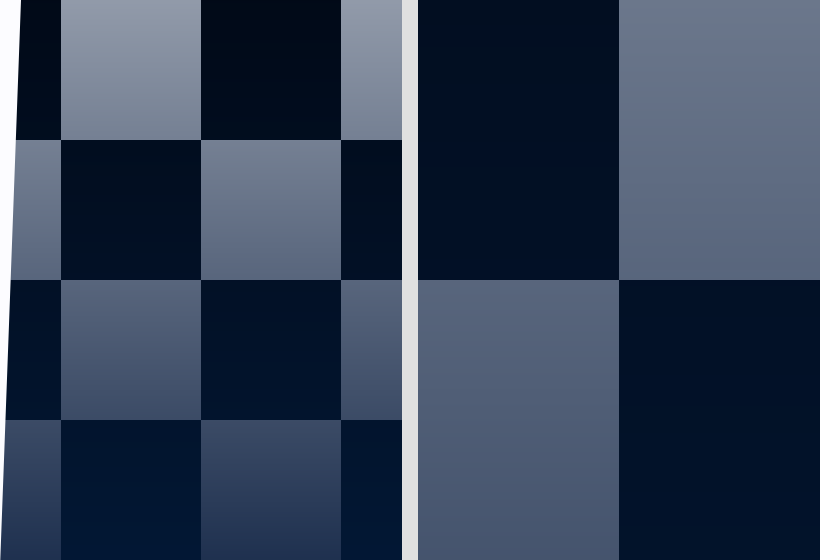
Left: the whole. Right: its middle third, enlarged.
This pattern is drawn by a Shadertoy shader. Its source:

```glsl
// Checkerboard of pale slate and navy squares with a vertical fade and a slanted white left margin.
#define CELL 0.25
#define MARGIN_TOP 0.0375
#define MARGIN_BOTTOM 0.0005
#define PAPER vec3(0.99, 0.99, 1.00)
#define LIGHT_TOP vec3(0.57, 0.605, 0.665)
#define LIGHT_BOTTOM vec3(0.12, 0.19, 0.31)
#define DARK_TOP vec3(0.005, 0.037, 0.092)
#define DARK_BOTTOM vec3(0.008, 0.092, 0.205)

// Square wave of alternating +1 and -1 cells, with edges one pixel wide.
float squareWave(float x, float pixel) {
    float edgeDistance = CELL * (0.5 - abs(fract(x / CELL) - 0.5));
    float cellSign = 1.0 - 2.0 * mod(floor(x / CELL), 2.0);
    return cellSign * clamp(2.0 * edgeDistance / pixel, 0.0, 1.0);
}

void mainImage(out vec4 fragColor, in vec2 fragCoord) {
    // Height is one unit; columns are centred across the canvas.
    float pixel = 1.0 / iResolution.y;
    vec2 p = fragCoord * pixel;
    float centreX = 0.5 * iResolution.x * pixel;

    // Alternating squares, each tone fading from top to bottom.
    float checker = squareWave(p.x - centreX, pixel) * squareWave(p.y, pixel);
    vec3 light = mix(LIGHT_BOTTOM, LIGHT_TOP, p.y);
    vec3 dark = mix(DARK_BOTTOM, DARK_TOP, p.y);
    vec3 color = mix(dark, light, 0.5 + 0.5 * checker);

    // Slanted margin.
    float marginDistance = p.x - mix(MARGIN_BOTTOM, MARGIN_TOP, p.y);
    float board = clamp(0.5 + marginDistance / pixel, 0.0, 1.0);
    fragColor = vec4(mix(PAPER, color, board), 1.0);
}
```
